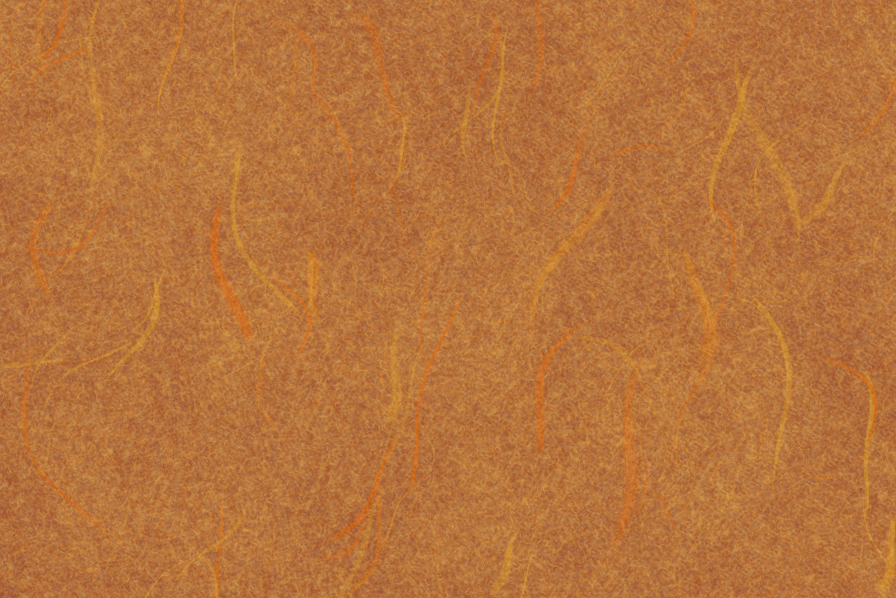
Give the GLSL for this texture, as a WebGL 2 fragment shader.

```glsl
#version 300 es
precision highp float;
// Handmade fibre paper: matted brown pulp with scattered golden and orange strands.

uniform vec2 u_resolution;
out vec4 fragColor;

// Colours
const vec3 PULP_DARK = vec3(0.640, 0.358, 0.213);
const vec3 PULP_LIGHT = vec3(0.805, 0.568, 0.272);
const vec3 GOLD = vec3(0.815, 0.570, 0.200);
const vec3 ORANGE = vec3(0.835, 0.430, 0.120);
const vec3 WARM_SHIFT = vec3(0.015, -0.035, -0.065);

// Pulp: frequencies per canvas height and strengths
const float GRAIN_FREQ = 300.0;
const float FUZZ_FREQ = 135.0;
const float BLOTCH_FREQ = 75.0;
const float CLOUD_FREQ = 5.0;
const float GRAIN_AMOUNT = 0.56;
const float FUZZ_AMOUNT = 0.23;
const float BLOTCH_AMOUNT = 0.30;
const float CLOUD_AMOUNT = 0.15;

// Strands: counts, then (min, max) half sizes in canvas heights
const int BANDS = 32;
const int THREADS = 56;
const int HAIRS = 150;
const vec2 BAND_LENGTH = vec2(0.06, 0.20);
const vec2 BAND_WIDTH = vec2(0.007, 0.019);
const vec2 THREAD_LENGTH = vec2(0.05, 0.14);
const vec2 THREAD_WIDTH = vec2(0.0028, 0.0060);
const vec2 HAIR_LENGTH = vec2(0.02, 0.10);
const vec2 HAIR_WIDTH = vec2(0.0014, 0.0026);
const float MEAN_TILT = 0.22;

float hash(vec2 p) {
    return fract(sin(dot(p, vec2(127.1, 311.7))) * 43758.5453);
}

vec4 hash4(vec2 p) {
    return vec4(hash(p), hash(p + 17.3), hash(p + 41.9), hash(p + 73.7));
}

float noise(vec2 p) {
    vec2 cell = floor(p), f = fract(p);
    f = f * f * (3.0 - 2.0 * f);
    float low = mix(hash(cell), hash(cell + vec2(1, 0)), f.x);
    float high = mix(hash(cell + vec2(0, 1)), hash(cell + vec2(1, 1)), f.x);
    return mix(low, high, f.y);
}

vec2 rotate(vec2 p, float a) {
    float c = cos(a), s = sin(a);
    return vec2(c * p.x - s * p.y, s * p.x + c * p.y);
}

// Thin curly lines along the mid level of a noise field
float fuzz(vec2 p) {
    float level = abs(noise(p) - 0.5) * 2.0;
    return 1.0 - smoothstep(0.0, 0.38, level);
}

// Brightness of the matted pulp, centred on 0.5
float pulpTone(vec2 p) {
    vec2 curl = vec2(noise(p * 45.0), noise(p * 45.0 + 51.0)) * 0.014;
    vec2 q = p + curl;
    float tone = 0.5;
    tone += GRAIN_AMOUNT * (noise(rotate(p, 0.5) * GRAIN_FREQ) - 0.5);
    tone += FUZZ_AMOUNT * (fuzz(rotate(q, 0.9) * FUZZ_FREQ) - 0.42);
    tone += FUZZ_AMOUNT * (fuzz(rotate(q, 2.2) * FUZZ_FREQ * 1.3 + 29.0) - 0.42);
    tone += BLOTCH_AMOUNT * (noise(rotate(p, 1.3) * BLOTCH_FREQ) - 0.5);
    tone += CLOUD_AMOUNT * (noise(p * CLOUD_FREQ) + noise(p * CLOUD_FREQ * 2.7) - 1.0);
    return tone;
}

// Lays one family of curved, tapering strands over the colour
void layStrands(inout vec3 color, vec2 p, float grain, int count, float seed,
                vec2 lengths, vec2 widths, float spread, float maxBend,
                vec2 opacities, float orangeShare) {
    float pixel = 1.0 / u_resolution.y;
    float aspect = u_resolution.x / u_resolution.y;
    for (int i = 0; i < count; i++) {
        vec2 id = vec2(float(i) * 1.37, seed);
        vec4 place = hash4(id);
        vec4 look = hash4(id + 191.0);
        float halfLength = mix(lengths.x, lengths.y, place.z);
        float tilt = MEAN_TILT + spread * (place.w + look.x - 1.0);
        vec2 local = rotate(p - place.xy * vec2(aspect, 1.0), tilt);
        float t = local.y / halfLength;
        if (abs(t) > 1.0) continue;

        // Distance to the bent centre line
        float bend = maxBend * (look.y * 2.0 - 1.0);
        float phase = 6.283 * look.z;
        float sway = bend * t * t + 0.07 * sin(3.5 * t + phase);
        float slope = 2.0 * bend * t + 0.245 * cos(3.5 * t + phase);
        float across = (local.x - sway * halfLength) / sqrt(1.0 + slope * slope);

        float taper = sqrt(1.0 - t * t) * (0.75 + 0.25 * sin(2.0 * t + phase));
        float width = mix(widths.x, widths.y, look.w * look.w) * taper;
        float drawn = max(width, pixel);
        if (abs(across) > drawn) continue;

        float cover = 1.0 - smoothstep(drawn * 0.4, drawn, abs(across));
        cover *= width / drawn * smoothstep(0.0, 0.3, 1.0 - abs(t));
        float streak = noise(vec2(local.y * 22.0, across * 330.0) + seed + float(i) * 9.0);
        float alpha = mix(opacities.x, opacities.y, hash(id + 307.0));
        float hue = hash(id + 411.0) + 0.25 * (streak - 0.5);
        float orange = smoothstep(-0.25, 0.25, orangeShare - hue);
        vec3 strand = mix(GOLD, ORANGE, orange) + 0.12 * (grain - 0.5);
        color = mix(color, strand, min(cover * alpha * (0.65 + 0.6 * streak), 1.0));
    }
}

void main() {
    vec2 p = gl_FragCoord.xy / u_resolution.y;
    float tone = pulpTone(p);
    vec3 color = mix(PULP_DARK, PULP_LIGHT, clamp(tone, -0.1, 1.1));
    color += WARM_SHIFT * (noise(rotate(p, 0.3) * 150.0 + 77.0) - 0.5);

    layStrands(color, p, tone, HAIRS, 3.1, HAIR_LENGTH, HAIR_WIDTH, 2.6, 0.6, vec2(0.2, 0.6), 0.15);
    layStrands(color, p, tone, BANDS, 7.7, BAND_LENGTH, BAND_WIDTH, 0.75, 0.28, vec2(0.4, 0.9), 0.58);
    layStrands(color, p, tone, THREADS, 12.9, THREAD_LENGTH, THREAD_WIDTH, 1.4, 0.55, vec2(0.4, 0.9), 0.3);

    fragColor = vec4(clamp(color, 0.0, 1.0), 1.0);
}
```
